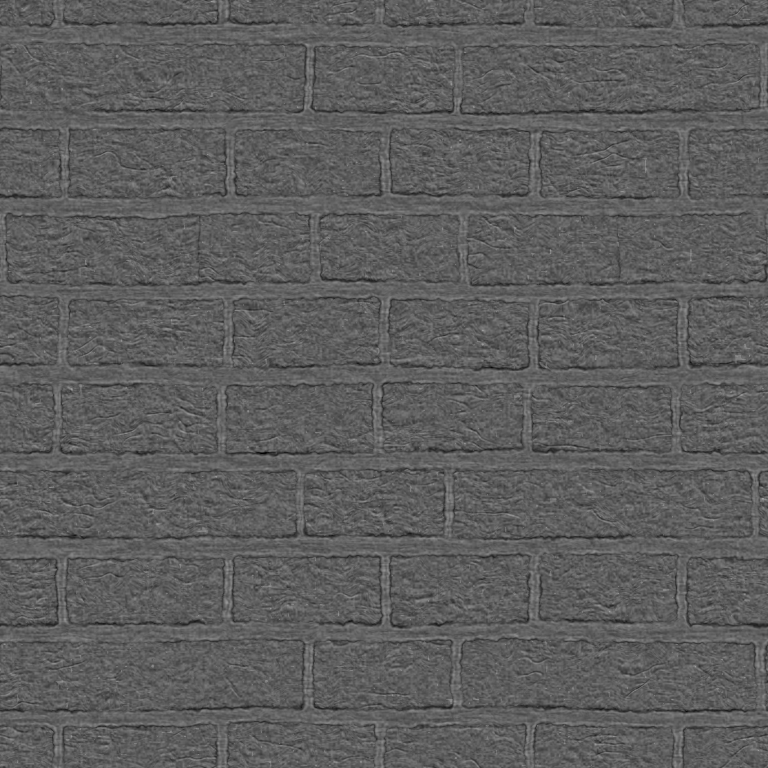
A Shadertoy shader for this texture map:

```glsl
// Grey relief of a weathered brick wall: nine courses of mixed headers and stretchers.

const float COURSES = 9.0;
const float TOP_JOINT = 0.0456;    // depth of the first bed joint below the top
const float BRICK_HALF_HEIGHT = 0.0435;
const float JOINT_HALF_WIDTH = 0.0066;
const vec2 LIGHT_STEP = vec2(0.0007, 0.0021);

float hash(vec2 p) {
    vec3 q = fract(p.xyx * vec3(0.1031, 0.1030, 0.0973));
    q += dot(q, q.yzx + 33.33);
    return fract((q.x + q.y) * q.z);
}

// Value noise that tiles over the unit square
float noise(vec2 uv, vec2 cells) {
    vec2 p = uv * cells, i = floor(p), f = p - i;
    f = f * f * (3.0 - 2.0 * f);
    vec2 a = mod(i, cells), b = mod(i + 1.0, cells);
    return mix(mix(hash(a), hash(vec2(b.x, a.y)), f.x),
               mix(hash(vec2(a.x, b.y)), hash(b), f.x), f.y);
}

// Lumps parted by sharp valleys
float lumps(vec2 uv, vec2 cells) {
    float sum = 0.0, weight = 0.5;
    for (int i = 0; i < 3; i++) {
        sum += weight * abs(2.0 * noise(uv, cells) - 1.0);
        cells *= 2.0;
        weight *= 0.6;
    }
    return sum;
}

// Height difference along the light direction
float relief(vec2 uv, vec2 cells) {
    return lumps(uv, cells) - lumps(uv + LIGHT_STEP, cells);
}

// Swirls the grain so that it does not follow the noise lattice
vec2 swirl(vec2 uv, float cells, float amount) {
    return uv + amount * (vec2(noise(uv, vec2(cells)), noise(uv + 0.53, vec2(cells))) - 0.5);
}

float bump(float x, float center, float width) {
    float t = (x - center) / width;
    return exp(-t * t);
}

float roundedBox(vec2 p, vec2 halfSize, float radius) {
    vec2 q = abs(p) - halfSize + radius;
    return length(max(q, 0.0)) + min(max(q.x, q.y), 0.0) - radius;
}

// Left and right joints around x in the given course
vec2 joints(float x, int course) {
    float shifts[9] = float[9](0.0, 0.003, 0.009, 0.001, -0.007, -0.011, 0.001, -0.002, -0.005);
    float headers[5] = float[5](0.081, 0.296, 0.5, 0.694, 0.888);
    float stretchers[5] = float[5](0.402, 0.596, 0.994, 0.994, 0.994);
    bool isStretcher = (course % 2 == 0) == (course < 4);
    vec2 span = vec2(-1.0, 2.0);
    for (int i = 0; i < 5; i++) {
        float joint = (isStretcher ? stretchers[i] : headers[i]) + shifts[course];
        for (float wrap = -1.0; wrap <= 1.0; wrap++) {
            float j = joint + wrap;
            if (j <= x) span.x = max(span.x, j);
            else span.y = min(span.y, j);
        }
    }
    return span;
}

// Short wavering folds in scattered patches
float folds(vec2 uv) {
    vec2 p = uv + vec2(0.0, 0.03 * noise(uv, vec2(15.0, 11.0)) + 0.009 * noise(uv, vec2(70.0)));
    float line = abs(noise(p, vec2(29.0, 75.0)) - 0.5);
    return smoothstep(0.14, 0.0, line) * smoothstep(0.35, 0.75, noise(uv, vec2(23.0, 31.0)));
}

void mainImage(out vec4 fragColor, in vec2 fragCoord) {
    vec2 uv = fragCoord / iResolution.xy;
    float pixel = 1.0 / iResolution.y;

    // Uneven laying and ragged edges
    vec2 wall = uv;
    wall.y += 0.008 * (noise(uv, vec2(6.0, 9.0)) - 0.5);
    wall.x += 0.004 * (noise(uv + 0.37, vec2(9.0, 18.0)) - 0.5);
    wall = swirl(swirl(wall, 80.0, 0.003), 200.0, 0.0028);

    // Brick under this point
    float depth = (1.0 - wall.y - TOP_JOINT) * COURSES;
    int course = int(mod(floor(depth), COURSES));
    vec2 span = joints(wall.x, course);
    float middle = 0.5 * (span.x + span.y);
    vec2 id = vec2(floor(fract(middle) * 97.0 + 0.5), float(course));
    vec2 halfSize = vec2(0.5 * (span.y - span.x) - JOINT_HALF_WIDTH, BRICK_HALF_HEIGHT);
    halfSize -= 0.0025 * (vec2(hash(id + 3.0), hash(id + 7.0)) - 0.4);
    vec2 local = vec2(wall.x - middle, (0.5 - fract(depth)) / COURSES);
    local.y += 0.004 * (hash(id) - 0.5);
    float d = roundedBox(local, halfSize, 0.005);
    float face = smoothstep(0.5 * pixel, -0.5 * pixel, d);

    // Chipped brick face
    vec2 grain = swirl(uv, 43.0, 0.013);
    float roughness = 0.20 + 0.20 * noise(uv + 0.29, vec2(14.0, 20.0));
    float brick = 0.367 + roughness * relief(grain, vec2(59.0, 83.0));
    brick -= 0.10 * (folds(uv) - folds(uv + LIGHT_STEP));
    brick += 0.12 * (noise(uv, vec2(347.0, 383.0)) - 0.5);
    brick += 0.12 * smoothstep(0.92, 0.98, noise(uv + 0.23, vec2(170.0, 210.0)));
    if (course == 2) {
        float seam = min(abs(wall.x - 0.26), abs(wall.x - 0.805));
        brick -= 0.08 * bump(seam, 0.0, 0.0012);
    }

    // Trowelled mortar with long ledges and grit
    float mortar = 0.374 + 0.24 * relief(swirl(uv, 21.0, 0.006), vec2(11.0, 61.0));
    mortar += 0.17 * relief(grain + 0.47, vec2(54.0, 80.0));
    mortar += 0.09 * (noise(uv, vec2(331.0, 367.0)) - 0.5);

    // Shadow under each brick, thin broken outline and ragged light rim
    float vertical = local.y / halfSize.y;
    float bottom = smoothstep(0.8, 0.98, -vertical);
    float side = 1.0 - smoothstep(0.85, 1.0, abs(vertical));
    float wear = smoothstep(0.2, 0.75, noise(uv + 0.19, vec2(34.0, 42.0)));
    float grit = noise(uv + 0.71, vec2(170.0, 190.0));
    float shadow = mix(0.12, 0.16, bottom) * bump(d, 0.0002, mix(0.0014, 0.0023, bottom));
    float rim = mix(0.07, 0.09, side) * bump(d, 0.0038, 0.0019);

    float grey = mix(mortar, brick, face);
    grey += rim * (0.1 + 0.4 * wear + 1.1 * grit) - shadow * (0.35 + 0.9 * wear);
    fragColor = vec4(vec3(clamp(grey, 0.0, 1.0)), 1.0);
}
```
